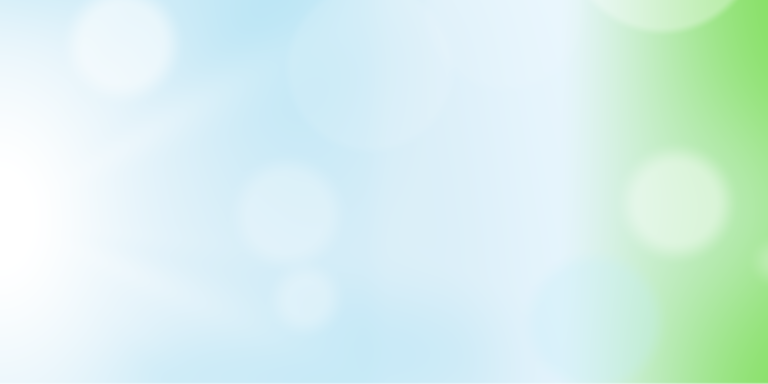
Write a Shadertoy shader that draws this background.

```glsl
// Soft spring backdrop: white sun glow, pale blue sky, fresh green edge and bokeh discs.
#define PALE_SKY vec3(0.857, 0.936, 0.974)
#define DEEP_SKY vec3(0.735, 0.900, 0.960)
#define MIST vec3(0.908, 0.962, 0.992)
#define LEAF_GREEN vec3(0.535, 0.880, 0.405)
#define AQUA vec3(0.770, 0.935, 0.970)
#define SUN_POS vec2(0.0, 0.43)
#define RAY_STRENGTH 0.34
#define RAY_COUNT 9.0
#define VEIL_STRENGTH 0.42

const int DISC_COUNT = 8;
// Each disc: centre x, centre y, radius, opacity
const vec4 DISCS[DISC_COUNT] = vec4[](
    vec4(0.320, 0.886, 0.150, 0.50),
    vec4(0.964, 0.823, 0.222, 0.10),
    vec4(1.315, 0.974, 0.212, 0.07),
    vec4(0.750, 0.445, 0.146, 0.27),
    vec4(0.797, 0.221, 0.095, 0.30),
    vec4(1.763, 0.471, 0.149, 0.45),
    vec4(1.727, 1.166, 0.256, 0.34),
    vec4(2.020, 0.318, 0.062, 0.26));

float hash(float n) {
    n = fract(n * 0.1031);
    n *= n + 33.33;
    return fract(n * (n + n));
}

float noise(float x) {
    float cell = floor(x);
    return mix(hash(cell), hash(cell + 1.0), smoothstep(0.0, 1.0, x - cell));
}

// Elliptical gaussian spot
float blob(vec2 p, vec2 centre, vec2 size) {
    vec2 q = (p - centre) / size;
    return exp(-dot(q, q));
}

float disc(vec2 p, vec2 centre, float radius, float softness) {
    return 1.0 - smoothstep(radius - softness, radius + 0.3 * softness, length(p - centre));
}

// Gaussian beam around a direction
float beam(float angle, float direction, float width) {
    float a = (angle - direction) / width;
    return exp(-a * a);
}

vec3 sky(vec2 p) {
    float blue = 0.95 * blob(p, vec2(0.70, 1.00), vec2(0.32, 0.28))
               + 0.85 * blob(p, vec2(0.94, 0.04), vec2(0.40, 0.20))
               + 0.38 * blob(p, vec2(0.80, 0.60), vec2(0.26, 0.30))
               + 0.40 * blob(p, vec2(0.42, 0.02), vec2(0.20, 0.10))
               + 0.70 * blob(p, vec2(0.08, 1.06), vec2(0.25, 0.15));
    // Faint upright fold in the middle of the sky
    blue -= 0.12 * smoothstep(0.94, 1.02, p.x);
    vec3 col = mix(PALE_SKY, DEEP_SKY, clamp(blue, 0.0, 1.0));
    float mistStart = mix(1.20, 0.98, p.y);
    return mix(col, MIST, smoothstep(mistStart, 1.50, p.x) * mix(0.65, 1.0, p.y));
}

vec3 addSun(vec3 col, vec2 p) {
    vec2 ray = p - SUN_POS;
    float angle = atan(ray.y, ray.x + 0.001);
    float rays = beam(angle, 0.50, 0.10) + beam(angle, -0.40, 0.10);
    rays += 0.35 * noise(angle * RAY_COUNT + 40.0);
    rays *= smoothstep(0.05, 0.40, p.x) * exp(-1.4 * p.x);
    float glow = 1.06 * blob(p, SUN_POS, vec2(0.34, 0.50));
    col = mix(col, vec3(1.0), RAY_STRENGTH * rays);
    return mix(col, vec3(1.0), min(glow, 1.0));
}

vec3 addGreen(vec3 col, vec2 p) {
    float t = clamp((p.x - 1.46) / 0.54, 0.0, 1.0);
    float amount = mix(t, smoothstep(0.0, 1.0, t), 0.5);
    amount *= 1.0 - VEIL_STRENGTH * blob(p, vec2(1.88, 0.45), vec2(0.32, 0.30));
    return mix(col, LEAF_GREEN, amount);
}

void mainImage(out vec4 fragColor, in vec2 fragCoord) {
    vec2 p = fragCoord / iResolution.y;

    // Backdrop
    vec3 col = addGreen(addSun(sky(p), p), p);

    // Tinted disc over the lower sky and green
    col = mix(col, AQUA, 0.32 * disc(p, vec2(1.549, 0.161), 0.184, 0.045));

    // White bokeh, larger discs being sharper
    for (int i = 0; i < DISC_COUNT; i++) {
        vec4 d = DISCS[i];
        float softness = mix(0.052, 0.022, smoothstep(0.15, 0.21, d.z));
        col = mix(col, vec3(1.0), d.w * disc(p, d.xy, d.z, softness));
    }

    // Light rim along the lower edge
    col = mix(col, vec3(1.0), 0.4 * (1.0 - smoothstep(0.001, 0.005, p.y)));

    fragColor = vec4(clamp(col, 0.0, 1.0), 1.0);
}
```
